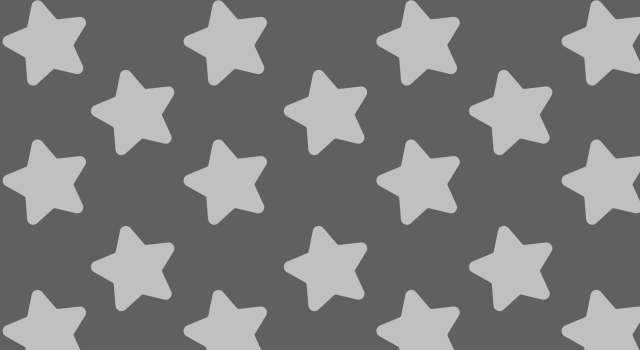
Reproduce this pattern procedurally as a WebGL 1 fragment shader.

```glsl
precision highp float;
// Staggered rows of tilted, round-tipped grey stars on a darker grey ground.

uniform vec2 u_resolution;

const float SECTOR = 1.2566371;   // one fifth of a turn
const float ASPECT = 1.82;        // layout width, in canvas heights
const vec3 GROUND = vec3(0.378);
const vec3 STAR = vec3(0.751);

// Signed distance to one side of a rounded arm lying along +x.
float armSide(float radius, float angle, float tipRadius, float rounding) {
  const float halfTipAngle = 0.4555;
  vec2 q = radius * vec2(cos(angle), sin(angle)) - vec2(tipRadius, 0.0);
  vec2 normal = vec2(sin(halfTipAngle), cos(halfTipAngle));
  float along = dot(q, vec2(-normal.y, normal.x));
  return (along < 0.0 ? length(q) : dot(q, normal)) - rounding;
}

float smoothMin(float a, float b, float k) {
  float h = max(k - abs(a - b), 0.0);
  return min(a, b) - h * h / (4.0 * k);
}

// Five-armed star: fold into one sector, then soften the notch between arms.
float starDistance(vec2 p, float tipRadius, float rounding, float tilt) {
  float radius = length(p);
  float turn = radius > 0.0 ? atan(p.y, p.x) - tilt : 0.0;
  float angle = abs(mod(turn + 0.5 * SECTOR, SECTOR) - 0.5 * SECTOR);
  float near = armSide(radius, angle, tipRadius, rounding);
  float next = armSide(radius, SECTOR - angle, tipRadius, rounding);
  return smoothMin(near, next, 0.0036);
}

// Column spacing is even except for a shift of the first three columns.
float columnX(float i) {
  return 0.1443 + 0.2633 * i - 0.0218 * step(i, 2.5) + 0.0121 * step(i, 0.5);
}

// Height of a row counted from the top, with a wider gap above the fourth.
float rowY(float j) {
  return 0.8754 - 0.1989 * j - 0.0479 * step(2.5, j) + 0.0159 * step(3.5, j);
}

void main() {
  vec2 p = gl_FragCoord.xy / u_resolution * vec2(ASPECT, 1.0);
  float pixel = 1.0 / u_resolution.y;

  // Stars fill alternate cells of a grid of seven columns and five rows.
  float nearest = 1.0;
  for (int row = 0; row < 5; row++) {
    for (int pair = 0; pair < 4; pair++) {
      float j = float(row);
      float i = 2.0 * float(pair) + mod(j, 2.0);
      if (i < 6.5) {
        vec2 center = vec2(columnX(i), rowY(j));
        nearest = min(nearest, starDistance(p - center, 0.1102, 0.0171, 0.569));
      }
    }
  }

  float cover = 1.0 - smoothstep(-0.7 * pixel, 0.7 * pixel, nearest);
  gl_FragColor = vec4(mix(GROUND, STAR, cover), 1.0);
}
```
